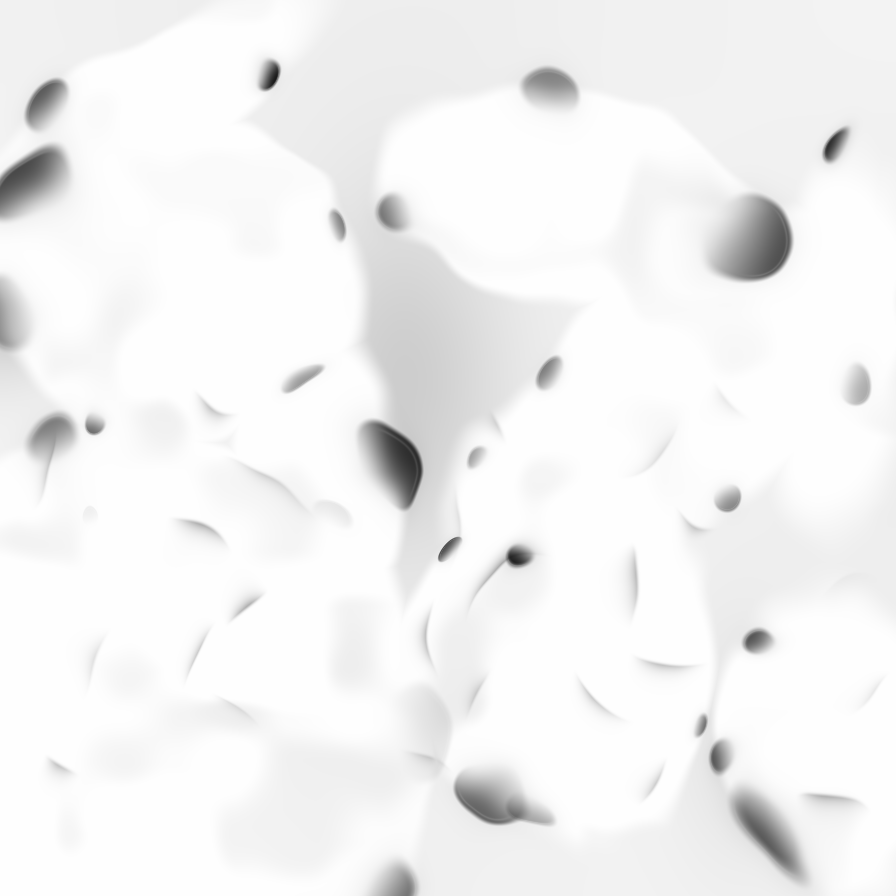
Write a three.js fragment shader that draws this texture map.

```glsl
// Baked ambient occlusion map: white islands, pale gutters, dark contact pockets and thin creases.
varying vec2 vUv;

#define POCKETS 32
#define CREASES 26
#define WHITE 0.996
#define GUTTER_SHADE 0.055
#define VALLEY_SHADE 0.13
#define POCKET_MIN 0.014
#define POCKET_MAX 0.062
#define POCKET_DEPTH 0.85
#define CREASE_DEPTH 0.42
#define WARP 0.06
#define SLIDE_LIMIT 0.13

float hash(vec2 p) {
  return fract(sin(dot(p, vec2(127.1, 311.7))) * 43758.5453);
}

float noise(vec2 p) {
  vec2 i = floor(p), f = fract(p);
  f = f * f * (3.0 - 2.0 * f);
  return mix(mix(hash(i), hash(i + vec2(1, 0)), f.x),
             mix(hash(i + vec2(0, 1)), hash(i + vec2(1, 1)), f.x), f.y);
}

vec2 turn(vec2 p, float a) {
  float c = cos(a), s = sin(a);
  return vec2(c * p.x + s * p.y, c * p.y - s * p.x);
}

// Evenly spread point of a low-discrepancy sequence
vec2 spread(float i) {
  return fract(0.5 + i * vec2(0.7549, 0.5698));
}

float ellipse(vec2 p, vec2 center, vec2 radius, float angle) {
  return (length(turn(p - center, angle) / radius) - 1.0) * min(radius.x, radius.y);
}

// Negative inside the islands, positive in the gutters
float islands(vec2 p) {
  float d = ellipse(p, vec2(0.20, 0.69), vec2(0.19, 0.17), 0.0);
  d = min(d, ellipse(p, vec2(0.14, 0.85), vec2(0.20, 0.08), 0.7));
  d = min(d, ellipse(p, vec2(0.15, 0.20), vec2(0.32, 0.33), 0.0));
  d = min(d, ellipse(p, vec2(0.35, 0.46), vec2(0.07, 0.15), 0.0));
  d = min(d, ellipse(p, vec2(0.64, 0.79), vec2(0.20, 0.10), 0.0));
  d = min(d, ellipse(p, vec2(0.75, 0.57), vec2(0.28, 0.14), 0.67));
  d = min(d, ellipse(p, vec2(0.93, 0.62), vec2(0.06, 0.17), 0.0));
  d = min(d, ellipse(p, vec2(0.63, 0.26), vec2(0.175, 0.19), 0.0));
  return min(d, ellipse(p, vec2(0.92, 0.17), vec2(0.09, 0.16), 0.2));
}

float glow(vec2 p, vec2 center, vec2 radius) {
  vec2 q = (p - center) / radius;
  return exp(-dot(q, q));
}

// Shadow on an island border: crisp towards the gutter, fading inwards
float pocket(vec2 p, float i) {
  vec2 start = spread(i);
  if (distance(p, start) > 0.26) return 0.0;
  float d = islands(start), e = 0.002;
  vec2 slope = vec2(islands(start + vec2(e, 0)) - d, islands(start + vec2(0, e)) - d) / e;
  slope += vec2(1e-4);
  vec2 slide = -slope * d / dot(slope, slope);
  slide *= min(1.0, SLIDE_LIMIT / max(length(slide), 1e-4));

  float pick = hash(vec2(i, 3.0));
  float size = mix(POCKET_MIN, POCKET_MAX, pick * pick);
  vec2 q = turn(p - start - slide, atan(slope.y, slope.x));
  q /= size * vec2(0.85, mix(0.8, 1.35, hash(vec2(i, 5.0))));
  float r = length(q);
  float body = 1.0 - smoothstep(mix(0.5, 0.88, hash(vec2(i, 7.0))), 1.04, r);
  float ramp = smoothstep(-1.0, 0.95, q.x);
  float rim = exp(-pow((r - 0.8) / 0.035, 2.0)) * smoothstep(0.1, 0.6, q.x);
  float depth = POCKET_DEPTH * mix(0.35, 1.0, hash(vec2(i, 9.0)));
  depth *= 1.0 - 0.85 * smoothstep(0.06, 0.14, abs(d));
  return depth * (body * ramp * (1.0 - 0.15 * rim) + 0.22 * exp(-1.4 * r * r));
}

// Thin bent fold: sharp on one side, a short soft fade on the other
float crease(vec2 p, float i) {
  vec2 center = vec2(0.03, 0.08) + vec2(0.94, 0.48) * spread(i + 40.0);
  float len = mix(0.025, 0.06, hash(vec2(i, 11.0)));
  vec2 q = turn(p - center, 0.6 + 2.6 * hash(vec2(i, 13.0)));
  q.y -= (hash(vec2(i, 15.0)) - 0.5) * 14.0 * q.x * q.x;
  float across = q.y > 0.0 ? exp(-q.y / 0.007) : exp(-pow(q.y / 0.0025, 2.0));
  float taper = 1.0 - smoothstep(0.1, 1.0, abs(q.x) / len);
  float lean = mix(0.4, 1.0, smoothstep(-len, len, q.x));
  return CREASE_DEPTH * mix(0.15, 1.0, hash(vec2(i, 17.0))) * across * taper * lean;
}

void main() {
  // Irregular outlines
  vec2 p = vUv + WARP * (vec2(noise(vUv * 7.0), noise(vUv * 7.0 + 31.0)) - 0.5);
  p += 0.25 * WARP * (vec2(noise(vUv * 21.0), noise(vUv * 21.0 + 57.0)) - 0.5);

  // Gutters, deeper where islands crowd together
  float gutter = smoothstep(0.0, mix(0.005, 0.045, noise(vUv * 6.0 + 9.0)), islands(p));
  float shade = GUTTER_SHADE + 0.025 * (noise(vUv * 4.0) - 0.5);
  shade += VALLEY_SHADE * glow(vUv, vec2(0.45, 0.58), vec2(0.11, 0.20));
  shade += VALLEY_SHADE * glow(vUv, vec2(0.0, 0.64), vec2(0.08, 0.07));
  shade += 0.4 * VALLEY_SHADE * glow(vUv, vec2(0.82, 0.18), vec2(0.07, 0.14));
  float light = WHITE * (1.0 - shade * gutter);

  // Faint mottling on the islands
  float mottle = smoothstep(0.62, 0.95, noise(p * 15.0 + 4.0)) * noise(p * 5.0 + 70.0);
  light *= 1.0 - 0.07 * mottle * (1.0 - gutter);

  for (int i = 0; i < POCKETS; i++) light *= 1.0 - pocket(p, float(i));
  for (int i = 0; i < CREASES; i++) light *= 1.0 - crease(p, float(i)) * (1.0 - gutter);

  gl_FragColor = vec4(vec3(clamp(light, 0.0, 1.0)), 1.0);
}
```
